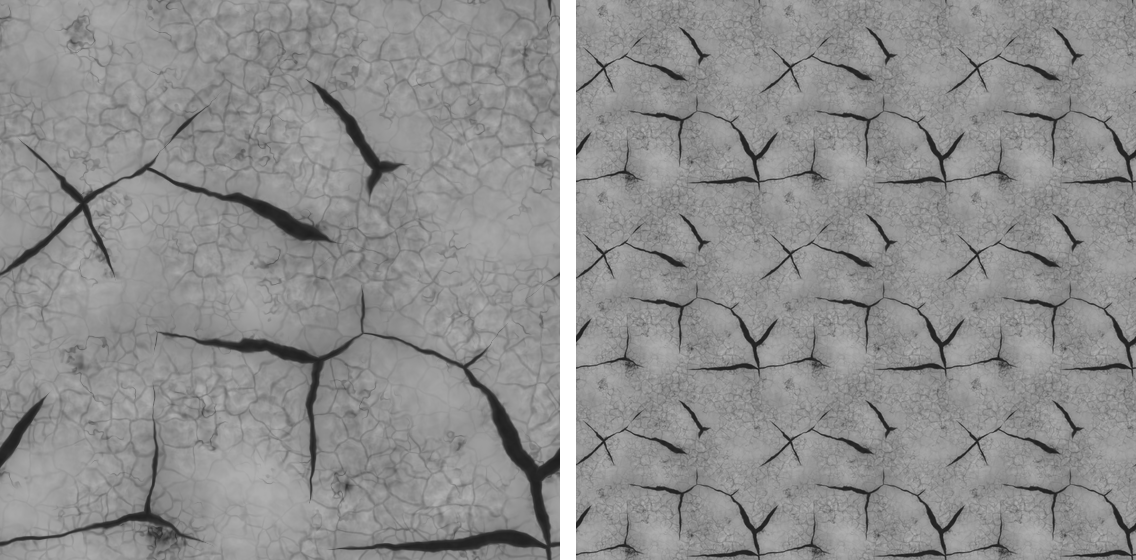
Left, the tile; right, the same tile 3 across and 3 down.
A Shadertoy shader for this texture:

```glsl
// Random pair in 0..1 for a lattice cell that wraps after `period` cells
vec2 hash2(vec2 cell, float period, float seed) {
    uvec3 v = uvec3(vec3(floor(mod(cell + 0.5, period)), seed));
    v = v * 1664525u + 1013904223u;
    for (int i = 0; i < 2; i++) {
        v.x += v.y * v.z;
        v.y += v.z * v.x;
        v.z += v.x * v.y;
        v ^= v >> 16u;
    }
    return vec2(v.xy & 65535u) / 65535.0;
}

float cornerSlope(vec2 cell, vec2 offset, float period, float seed) {
    return dot(hash2(cell, period, seed) * 2.0 - 1.0, offset);
}

// Tiling gradient noise, centred on zero
float noise(vec2 uv, float freq, float seed) {
    vec2 p = uv * freq, cell = floor(p), f = p - cell;
    vec2 s = f * f * f * (f * (f * 6.0 - 15.0) + 10.0);
    vec2 e = vec2(1.0, 0.0);
    float low = mix(cornerSlope(cell, f, freq, seed),
                    cornerSlope(cell + e.xy, f - e.xy, freq, seed), s.x);
    float high = mix(cornerSlope(cell + e.yx, f - e.yx, freq, seed),
                     cornerSlope(cell + e.xx, f - e.xx, freq, seed), s.x);
    return mix(low, high, s.y);
}

float fbm(vec2 uv, float freq, int octaves, float seed) {
    float sum = 0.0, amp = 0.5;
    for (int i = 0; i < octaves; i++) {
        sum += amp * noise(uv, freq, seed + float(i));
        freq *= 2.0;
        amp *= 0.55;
    }
    return sum;
}

vec2 warp(vec2 uv, float freq, int octaves, float amount, float seed) {
    return uv + amount * vec2(fbm(uv, freq, octaves, seed), fbm(uv, freq, octaves, seed + 9.0));
}

// Distance to the nearest border of a tiling Voronoi pattern, in canvas units
float edgeDistance(vec2 uv, float count, float seed) {
    vec2 p = uv * count, base = floor(p), f = p - base;
    vec2 nearest = vec2(9.0), owner = vec2(0.0);
    for (int y = -1; y <= 1; y++)
    for (int x = -1; x <= 1; x++) {
        vec2 cell = vec2(x, y);
        vec2 r = cell + 0.1 + 0.8 * hash2(base + cell, count, seed) - f;
        if (dot(r, r) < dot(nearest, nearest)) {
            nearest = r;
            owner = cell;
        }
    }
    float d = 9.0;
    for (int y = -2; y <= 2; y++)
    for (int x = -2; x <= 2; x++) {
        vec2 cell = owner + vec2(x, y);
        vec2 r = cell + 0.1 + 0.8 * hash2(base + cell, count, seed) - f;
        vec2 gap = r - nearest;
        if (dot(gap, gap) > 0.0001) d = min(d, dot(0.5 * (nearest + r), normalize(gap)));
    }
    return d / count;
}

// Soft hairlines between small plates
float veins(vec2 uv, float count, float width, float seed) {
    return 1.0 - smoothstep(0.0, width, edgeDistance(uv, count, seed));
}

void mainImage(out vec4 fragColor, in vec2 fragCoord) {
    vec2 uv = fragCoord / iResolution.xy;
    float soft = max(0.0015, 1.0 / iResolution.y);

    // Broad tone and fine grit
    float clouds = fbm(uv, 4.0, 5, 1.0);
    float rough = smoothstep(-0.25, 0.2, noise(uv, 6.0, 11.0) - 0.6 * clouds);
    float grit = fbm(warp(uv, 24.0, 2, 0.02, 20.0), 48.0, 3, 30.0);
    float tone = 0.595 + 0.24 * clouds + grit * mix(0.08, 0.26, rough);

    // Hairline plates of two sizes
    vec2 bent = warp(uv, 14.0, 3, 0.045, 40.0);
    float plates = veins(bent, 20.0, 0.0045, 60.0);
    float chips = veins(bent, 37.0, 0.004, 61.0);
    float chipped = smoothstep(-0.05, 0.25, noise(uv, 9.0, 62.0));
    tone -= plates * mix(0.025, 0.09, rough) + 0.07 * chips * chipped;

    // Dark stains with branching creases
    float stain = fbm(uv, 9.0, 4, 70.0);
    float crease = 1.0 - smoothstep(0.0, 0.035, abs(fbm(uv, 13.0, 4, 80.0)));
    tone -= 0.13 * crease * smoothstep(0.0, 0.2, stain);
    tone -= 0.32 * smoothstep(0.17, 0.42, stain + 0.25 * grit);

    // Deep cracks that swell, thin out and vanish
    vec2 crackUv = warp(warp(uv, 4.0, 2, 0.09, 90.0), 20.0, 3, 0.016, 100.0);
    float swell = noise(uv, 3.0, 120.0);
    float crackWidth = min(0.0025 + 0.035 * swell, 0.011) + 0.008 * noise(uv, 14.0, 121.0);
    float crackGap = edgeDistance(crackUv, 3.0, 130.0) - crackWidth;
    float open = smoothstep(-0.002, 0.004, crackWidth);
    float crumble = exp(-max(crackGap, 0.0) / 0.014) * open;
    tone -= crumble * max(0.07 + 0.5 * grit, 0.0);

    float crack = 1.0 - smoothstep(-soft, 1.5 * soft, crackGap);
    float depth = smoothstep(0.0, 0.007, -crackGap);
    tone = mix(clamp(tone, 0.2, 0.68), mix(0.2, 0.14, depth) + 0.06 * grit, crack);

    fragColor = vec4(vec3(tone), 1.0);
}
```
